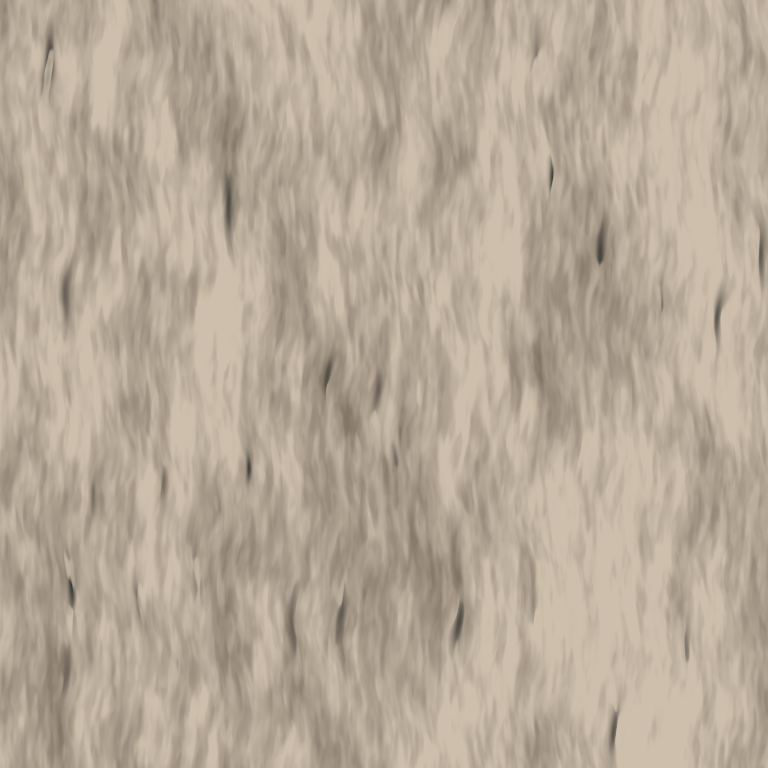
This texture is drawn by a WebGL 1 fragment shader. Its source:

```glsl
precision highp float;
// Weathered pale wood: fine vertical fibres, soft grey patches and charcoal flecks.
uniform vec2 u_resolution;

const vec3 CREAM = vec3(0.805, 0.750, 0.675);
const vec3 GREY = vec3(0.560, 0.510, 0.450);
const vec3 CHARCOAL = vec3(0.130, 0.130, 0.130);

vec2 hash2(vec2 cell) {
  vec3 q = fract(cell.xyx * vec3(0.1031, 0.1030, 0.0973));
  q += dot(q, q.yzx + 33.33);
  return fract((q.xx + q.yz) * q.zy);
}

// Smooth cellular noise: random values blended around jittered points.
float cellNoise(vec2 p, float seed) {
  vec2 base = floor(p);
  float total = 0.0;
  float weightSum = 0.0;
  for (int j = -1; j <= 1; j++) {
    for (int i = -1; i <= 1; i++) {
      vec2 cell = base + vec2(float(i), float(j));
      vec2 offset = cell + hash2(cell + seed) - p;
      float weight = exp(-5.0 * dot(offset, offset));
      total += weight * hash2(cell + seed + 71.3).x;
      weightSum += weight;
    }
  }
  return total / weightSum;
}

// Noise centred on zero, scaled separately across and along the grain.
float grain(vec2 p, float across, float along, float seed) {
  return cellNoise(p * vec2(across, along), seed) - 0.5;
}

// Layered sines make the fibres sway.
vec2 sway(vec2 p) {
  float shift = 0.004 * sin(23.0 * p.y + 9.0 * p.x)
              + 0.0015 * sin(57.0 * p.y + 40.0 * p.x);
  return p + vec2(shift, 0.0);
}

// Squared distance to the nearest scattered fleck, in fleck radii.
float fleckDistance(vec2 p, vec2 grid, float chance, float seed) {
  vec2 base = floor(p * grid);
  float nearest = 100.0;
  for (int j = -1; j <= 1; j++) {
    for (int i = -1; i <= 1; i++) {
      vec2 cell = base + vec2(float(i), float(j));
      vec2 centre = (cell + hash2(cell + seed)) / grid;
      vec2 traits = hash2(cell + seed + 19.7);
      vec2 radii = mix(vec2(0.003, 0.016), vec2(0.006, 0.046), traits.y);
      vec2 q = (p - centre) / radii;
      float present = step(traits.x, chance);
      float faintness = 1.2 * fract(traits.x * 37.0);
      nearest = min(nearest, mix(100.0, dot(q, q) + faintness, present));
    }
  }
  return nearest;
}

void main() {
  vec2 p = gl_FragCoord.xy / min(u_resolution.x, u_resolution.y);
  vec2 fibreSpace = sway(p);

  // Patches down to hair-fine fibres.
  float fibre = grain(fibreSpace, 150.0, 30.0, 53.0);
  float shade = 0.32
    + 0.50 * grain(fibreSpace, 7.0, 2.4, 11.0)
    + 0.55 * grain(fibreSpace, 18.0, 5.0, 23.0)
    + 0.50 * grain(fibreSpace, 40.0, 9.0, 31.0)
    + 0.55 * grain(fibreSpace, 82.0, 17.0, 43.0)
    + 0.50 * fibre
    + 0.25 * grain(fibreSpace, 250.0, 65.0, 67.0);

  // Flecks: a grey halo with a dark core broken up by the fibres.
  float d = fleckDistance(fibreSpace, vec2(12.0, 6.0), 0.32, 83.0);
  float core = exp(-d);
  float ink = core * smoothstep(-0.2, 0.2, fibre + 0.3 * core);
  shade += 0.28 * exp(-0.18 * d);

  // A soft floor keeps the lightest areas flat and creamy.
  shade = 0.5 * (shade + sqrt(shade * shade + 0.004));
  vec3 color = mix(CREAM, GREY, min(shade, 1.4));
  color = mix(color, CHARCOAL, 0.9 * ink);
  gl_FragColor = vec4(color, 1.0);
}
```
